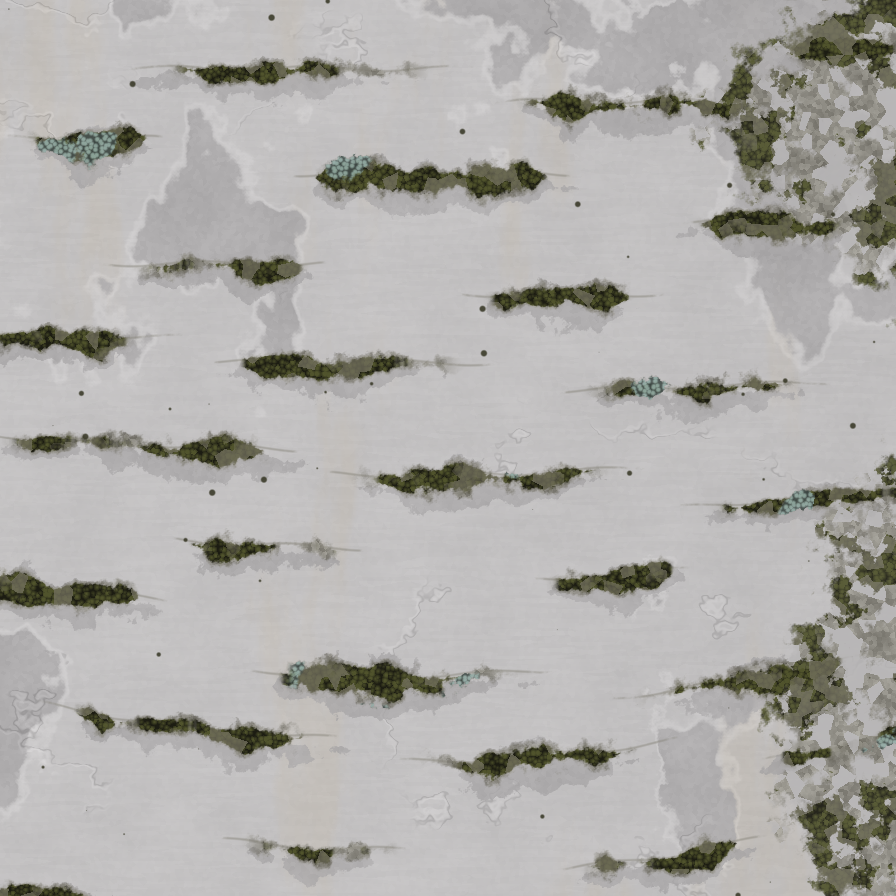
Reproduce this texture procedurally as a Shadertoy shader.

```glsl
const vec3 BARK = vec3(.765, .758, .760);
const vec3 WORN = vec3(.672, .664, .668);
const vec3 SCAR = vec3(.530, .520, .480);
const vec3 MOSS_DARK = vec3(.110, .110, .070);
const vec3 MOSS_GREEN = vec3(.350, .365, .190);
const vec3 MOSS_GREY = vec3(.450, .440, .370);
const vec3 LICHEN = vec3(.520, .610, .590);
const vec3 TAN = vec3(.760, .690, .560);
const float STREAKS = 25.;
const float THICKNESS = .0125;
const float TRUNK_BEND = .27;
const float TRUNK_AXIS = .45;
const float WORN_LEVEL = .30;
const float GRAIN_SCALE = 190.;

float hash(vec2 p) {
    vec3 q = fract(p.xyx * .1031);
    q += dot(q, q.yzx + 33.33);
    return fract((q.x + q.y) * q.z);
}

// Cellular noise: distance to the nearest point, and that cell's random id
vec2 cells(vec2 p) {
    vec2 base = floor(p), best = vec2(9., 0.);
    for (int y = -1; y <= 1; y++)
    for (int x = -1; x <= 1; x++) {
        vec2 cell = base + vec2(x, y);
        vec2 point = cell + vec2(hash(cell), hash(cell + 57.3));
        float dist = length(p - point);
        if (dist < best.x) best = vec2(dist, hash(cell + 113.7));
    }
    return best;
}

// Layered, turned sines, roughly -1 to 1
float waves(vec2 p) {
    float sum = 0., amp = .5;
    for (int i = 0; i < 7; i++) {
        p = mat2(1.5, 1.2, -1.2, 1.5) * p + 1.7;
        sum += amp * sin(p.x + 1.3 * sin(p.y));
        amp *= .6;
    }
    return sum;
}

float below(float edge, float soft, float x) {
    return 1. - smoothstep(edge - soft, edge + soft, x);
}

// Horizontal moss streaks: x moss, y scarred rim, z thin crack, w worn peel
vec4 streaks(vec2 p, float ragged) {
    vec4 cover = vec4(0.);
    for (float i = 0.; i < STREAKS; i++) {
        float halfLen = mix(.065, .155, hash(vec2(i, 3.)));
        vec2 centre = vec2(fract(i * .618 + .12),
            (i + .8 * hash(vec2(i, 8.))) / STREAKS * 1.04 - .05);
        vec2 d = p - centre;
        float along = abs(d.x) / halfLen;
        if (along > 1.5 || abs(d.y) > .08) continue;
        d.y += .003 * sin(d.x * 40. + i);
        float lumps = waves(vec2(d.x * 9. + i * 5.3, i * 2.7));
        float taper = 1. - smoothstep(.65, 1.08, along);
        float body = THICKNESS * taper * clamp(.65 + .85 * lumps, -.1, 1.35);
        float dist = abs(d.y + .35 * body) - body + .0065 * ragged;
        float present = smoothstep(.001, .004, body);
        cover.x = max(cover.x, present * below(0., .0018, dist));
        cover.y = max(cover.y, taper * below(.0035, .004, dist + .003 * ragged));
        cover.z = max(cover.z, below(.0012, .0012, abs(d.y - .002))
            * below(1.15 + .2 * ragged, .12, along));
        float peel = abs(d.y + .012) - .022 * (1. - along * along) - .014 * lumps;
        cover.w = max(cover.w, below(0., .0015, peel + .012 * ragged));
    }
    return cover;
}

void mainImage(out vec4 fragColor, in vec2 fragCoord) {
    vec2 p = fragCoord / iResolution.y;
    float broad = waves(p * vec2(2.1, 1.7) + 4.);
    float fine = waves(p * 16. + 9.);
    float ragged = waves(p * 42. + 2.);
    vec2 grain = cells(p * GRAIN_SCALE);
    vec2 clump = cells(p * 65.);

    // Pale bark with faint horizontal fibres
    vec2 fibre = cells(p * vec2(22., 230.));
    vec3 col = BARK + .014 * (fibre.y - .5) + .010 * fine;
    col += .012 * (grain.y - .5) - .012 * smoothstep(.4, 1., p.x);
    col = mix(col, TAN, .16 * smoothstep(.3, .9, waves(p * vec2(9., 2.) + 7.)));

    // Worn patches with a crisp edge and a pale lip
    float rightBand = smoothstep(.70, .76, p.x + .02 * fine) * below(.93, .03, p.x);
    float wear = broad + .12 * fine + .28 * rightBand - .08;
    float worn = smoothstep(WORN_LEVEL - .02, WORN_LEVEL + .02, wear);
    vec3 wornTone = WORN + .022 * fine + .025 * (grain.y - .5);
    col = mix(col, wornTone, worn * .9);
    col += .035 * below(.025, .025, abs(wear - WORN_LEVEL + .05));

    // Loose peel outlines
    float peel = waves(p * vec2(4.2, 5.5) + 21.) + .05 * fine;
    float peelZone = smoothstep(.0, .35, waves(p * 3.3 + 31.));
    col -= .075 * peelZone * below(.016, .014, abs(peel - .2));
    col += .035 * peelZone * below(.025, .02, abs(peel - .26));

    // Streaks follow the round of the trunk
    float offAxis = p.x - TRUNK_AXIS;
    float bend = TRUNK_BEND * (1. - smoothstep(.1, .75, p.y));
    vec4 streak = streaks(p - vec2(0., bend * offAxis * offAxis), ragged);
    vec3 scarTone = SCAR + .16 * (grain.y - .5) + .07 * ragged;
    col = mix(col, wornTone - .01, .75 * streak.w);
    col = mix(col, SCAR, .5 * streak.z);
    col = mix(col, scarTone, .8 * streak.y);

    // Rough, flaking right side
    float flank = (p.x - .955) * 5. + .38 * cos(9.67 * (p.y - .2))
        + .45 * waves(p * vec2(6., 4.) + 13.) + .25 * ragged;
    float rough = smoothstep(-.12, .12, flank);
    float flake = smoothstep(.5, .7, clump.y + .25 * ragged);
    col = mix(col, mix(scarTone, BARK - .05, flake), .8 * rough);
    float flankMoss = rough * smoothstep(.12, .25, fine + .3 * ragged - .05);

    // Grainy moss
    float moss = max(streak.x, flankMoss * .9);
    float shade = clamp(1.15 - grain.x * 1.1 + .7 * (grain.y - .6) + .3 * ragged, 0., 1.);
    vec3 mossTone = mix(MOSS_DARK, MOSS_GREEN, shade * .85);
    mossTone = mix(mossTone, MOSS_GREY, .75 * smoothstep(.6, .8, clump.y + .2 * fine));
    col = mix(col, mossTone, moss);

    // Lichen rosettes beside the moss
    vec2 rosette = cells(p * 11. + 5.);
    float lichen = step(.83, rosette.y) * below(.2, .03, rosette.x + .1 * ragged)
        * smoothstep(.2, .6, streak.y);
    col = mix(col, LICHEN * mix(1.12, .5, smoothstep(.2, .8, grain.x)), .85 * lichen);

    // Scattered dark specks
    vec2 speck = cells(p * 13. + 40.);
    float speckSize = .045 * smoothstep(.72, 1., speck.y);
    col = mix(col, MOSS_DARK * 1.8, step(.72, speck.y) * below(speckSize, .015, speck.x) * .85);

    fragColor = vec4(clamp(col, 0., 1.), 1.);
}
```
